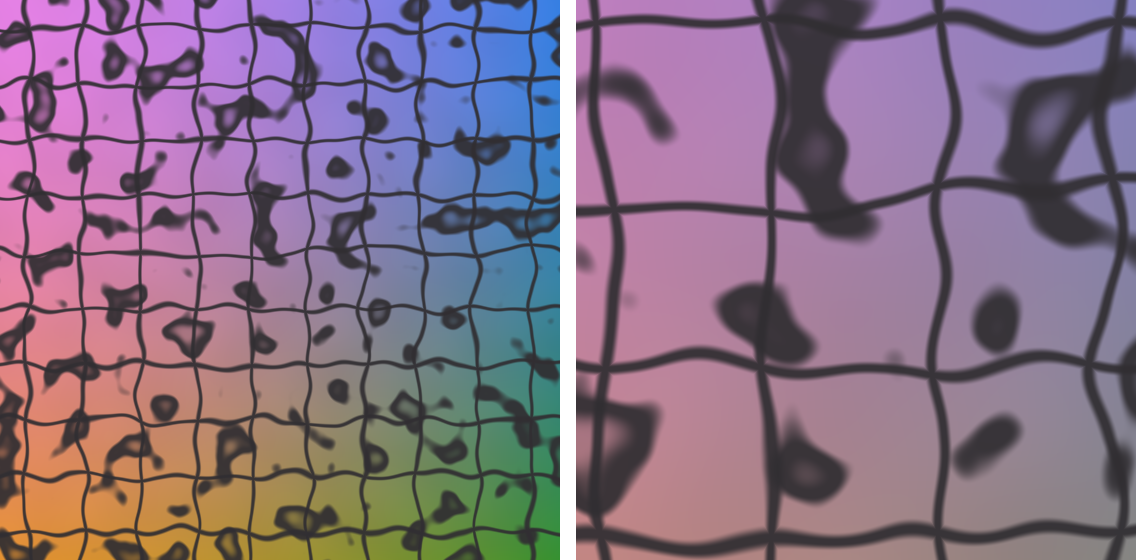
Left, the full canvas; right, a detail of the centre.
Reproduce this pattern procedurally as a Shadertoy shader.

```glsl
// Wobbly dark wire grid with soft inky blotches over a smooth colour gradient.
#define CELLS 10.0
#define LINE_HALF_WIDTH 0.0036
#define LINE_SOFTNESS 0.0024
#define WOBBLE 0.24
#define WOBBLE_FREQ 13.0
#define BLOTCH_FREQ 15.0
#define BLOTCH_START 0.15
#define BLOTCH_FULL 0.29
#define CORE_START 0.36
#define CORE_FULL 0.62
#define INK vec3(0.19, 0.18, 0.195)

// Integer hash to a unit gradient direction.
vec2 gradientAt(ivec2 cell) {
    uint h = uint(cell.x) * 1597334677u ^ uint(cell.y) * 3812015801u;
    h = (h ^ (h >> 15)) * 2246822519u;
    h = (h ^ (h >> 13)) * 3266489917u;
    h ^= h >> 16;
    float angle = float(h & 65535u) * 6.28318 / 65536.0;
    return vec2(cos(angle), sin(angle));
}

// Gradient noise, roughly -0.7 to 0.7.
float gradientNoise(vec2 p) {
    vec2 base = floor(p);
    vec2 f = p - base;
    ivec2 i = ivec2(base);
    vec2 u = f * f * f * (f * (f * 6.0 - 15.0) + 10.0);
    float a = dot(gradientAt(i), f);
    float b = dot(gradientAt(i + ivec2(1, 0)), f - vec2(1, 0));
    float c = dot(gradientAt(i + ivec2(0, 1)), f - vec2(0, 1));
    float d = dot(gradientAt(i + ivec2(1, 1)), f - vec2(1, 1));
    return mix(mix(a, b, u.x), mix(c, d, u.x), u.y);
}

// Red fades to the right, blue fades downward, green stays nearly level.
vec3 backdrop(vec2 p) {
    float down = 1.0 - p.y;
    float red = 0.89 - 0.68 * pow(p.x, 1.5);
    float green = 0.50 + 0.07 * down * down * down;
    float blue = 0.89 - 0.70 * pow(down, 1.5);
    return vec3(red, green, blue);
}

// Grid lines through the half-cell positions, bent by noise.
float wireGrid(vec2 p, float pixel) {
    vec2 q = p * WOBBLE_FREQ;
    vec2 bend = vec2(gradientNoise(q + 31.7), gradientNoise(q + 87.3));
    vec2 dist = abs(fract(p * CELLS + WOBBLE * bend) - 0.5) / CELLS;
    float soft = max(LINE_SOFTNESS, pixel);
    vec2 line = 1.0 - smoothstep(LINE_HALF_WIDTH - soft, LINE_HALF_WIDTH + soft, dist);
    return max(line.x, line.y);
}

// Noise islands: dark rims around paler cores, some opening into rings.
float blotches(vec2 p) {
    vec2 q = p * BLOTCH_FREQ;
    float n = gradientNoise(q + 12.4) + 0.22 * gradientNoise(q * 2.1 + 53.8);
    float body = smoothstep(BLOTCH_START, BLOTCH_FULL, n);
    float core = smoothstep(CORE_START, CORE_FULL, n);
    return body * (1.0 - 0.8 * core);
}

void mainImage(out vec4 fragColor, in vec2 fragCoord) {
    vec2 p = fragCoord / iResolution.xy;
    float pixel = 1.0 / min(iResolution.x, iResolution.y);

    // Faint broad mottling of the ground.
    vec3 color = backdrop(p) * (1.0 + 0.04 * gradientNoise(p * 9.0 + 5.1));

    color = mix(color, INK, 0.93 * blotches(p));
    color = mix(color, INK, 0.93 * wireGrid(p, pixel));
    fragColor = vec4(color, 1.0);
}
```
